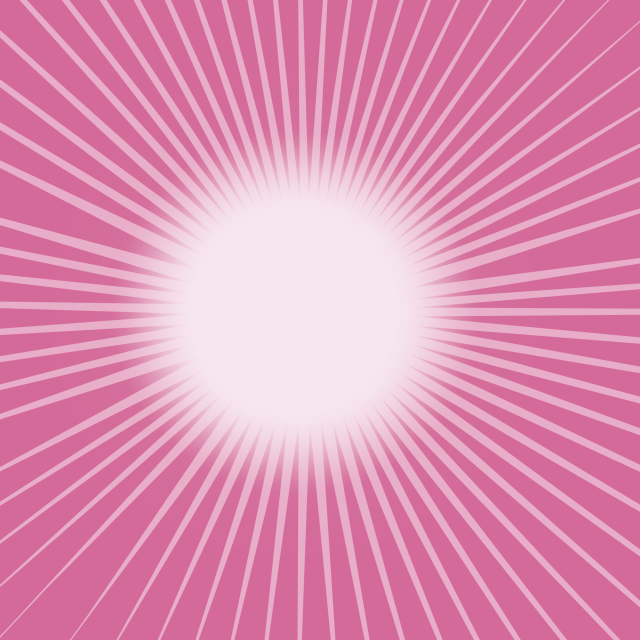
A Shadertoy shader for this background:

```glsl
#define BURST_CENTER vec2(-0.021, 0.013)
#define GLOW_CENTER vec2(-0.040, 0.013)
#define RING_RADIUS 0.172
#define OUTER_RADIUS 0.52
#define OUTER_WIDTH 0.0081
#define WIDTH_SWING 0.0029
#define GLOW_INNER 0.152
#define GLOW_OUTER 0.305
#define BASE_COLOR vec3(0.83, 0.415, 0.60)
#define RAY_COLOR vec3(0.91, 0.68, 0.785)
#define GLOW_COLOR vec3(0.967, 0.902, 0.934)

// Sector limits: angle in degrees, number of rays counted so far
const int SECTORS = 16;
const vec2 sectorLimits[SECTORS + 1] = vec2[](
    vec2(0.0, 0.0), vec2(8.7, 2.0), vec2(16.8, 3.0), vec2(45.9, 9.0),
    vec2(91.1, 19.0), vec2(132.3, 28.0), vec2(154.3, 32.0), vec2(163.6, 33.0),
    vec2(198.9, 40.0), vec2(207.2, 41.0), vec2(226.7, 45.0), vec2(234.3, 46.0),
    vec2(268.8, 52.0), vec2(292.1, 56.0), vec2(313.4, 60.0), vec2(340.2, 65.0),
    vec2(360.0, 69.0));

// Returns the ray phase at an angle and the local ray spacing in radians
vec2 rayPhase(float angle) {
    vec2 result = vec2(0.0, 0.09);
    for (int i = 0; i < SECTORS; i++) {
        vec2 start = sectorLimits[i];
        vec2 span = sectorLimits[i + 1] - start;
        if (angle >= start.x) {
            float spacing = span.x / span.y;
            result = vec2(start.y + (angle - start.x) / spacing, radians(spacing));
        }
    }
    return result;
}

// Coverage of the tapering rays
float rayMask(vec2 p, float pixel) {
    float radius = max(length(p), 0.001);
    float angle = mod(degrees(atan(p.y, p.x)), 360.0);
    vec2 ray = rayPhase(angle);
    float offset = abs(fract(ray.x + 0.5) - 0.5) * ray.y * radius;

    // Rays touch at the ring and narrow outward, more along one diagonal
    float outerWidth = OUTER_WIDTH + WIDTH_SWING * cos(2.0 * radians(angle - 150.0));
    float taper = max((radius - RING_RADIUS) / (OUTER_RADIUS - RING_RADIUS), 0.0);
    float width = max(mix(ray.y * RING_RADIUS, outerWidth, taper), 0.002);
    float edge = offset - 0.5 * width;
    float rays = 1.0 - smoothstep(-0.7 * pixel, 0.7 * pixel, edge);
    return radius < RING_RADIUS ? 1.0 : rays;
}

void mainImage(out vec4 fragColor, in vec2 fragCoord) {
    float pixel = 1.0 / min(iResolution.x, iResolution.y);
    vec2 p = (fragCoord - 0.5 * iResolution.xy) * pixel;

    // Rays over the flat background
    vec3 color = mix(BASE_COLOR, RAY_COLOR, rayMask(p - BURST_CENTER, pixel));

    // Soft central glow with a faint wide halo
    float glowRadius = length(p - GLOW_CENTER);
    float glow = 1.0 - smoothstep(GLOW_INNER, GLOW_OUTER, glowRadius);
    float halo = 0.06 * (1.0 - smoothstep(0.2, 0.42, glowRadius));
    color = mix(color, GLOW_COLOR, max(glow, halo));

    fragColor = vec4(color, 1.0);
}
```
